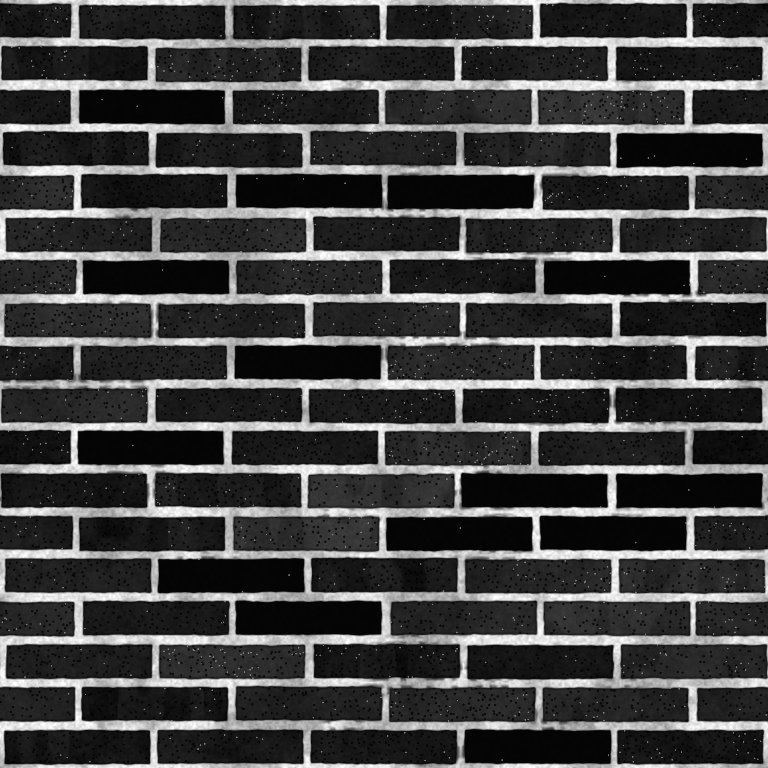
Reproduce this texture procedurally as a Shadertoy shader.

```glsl
const vec2 BRICKS = vec2(5.0, 18.0);          // repeats across and down
const vec2 JOINT = vec2(0.0105, 0.0122);      // mortar width: upright, bed
const float CORNER = 0.0018;
const float WOBBLE = 0.0013;                  // raggedness of brick edges
const float JITTER = 0.0012;                  // misplacement of each brick
const float TILT = 0.008;
const float ROW_DRIFT = 0.016;                // sideways drift, in bricks
const float BLACK_SHARE = 0.24;               // share of nearly black bricks
const float BLACK_TONE = 0.012;
const vec2 BRICK_TONE = vec2(0.065, 0.185);   // darkest and lightest ordinary brick
const float MORTAR_LIGHT = 0.92;
const float MORTAR_DARK = 0.66;
const float MORTAR_EDGE = 0.45;
const float SPECK_TONE = 0.62;
const float TAU = 6.2831853;

vec3 hash3(vec2 p) {
    vec3 q = fract(p.xyx * vec3(0.1031, 0.1030, 0.0973));
    q += dot(q, q.yxz + 33.33);
    return fract((q.xxy + q.yzz) * q.zyx);
}

// Smooth noise that wraps after a whole number of cells
float wrapNoise(vec2 uv, vec2 cells) {
    vec2 p = uv * cells, i = floor(p), f = fract(p);
    f = f * f * (3.0 - 2.0 * f);
    vec2 a = mod(i, cells), b = mod(i + 1.0, cells);
    return mix(mix(hash3(a).x, hash3(vec2(b.x, a.y)).x, f.x),
               mix(hash3(vec2(a.x, b.y)).x, hash3(b).x, f.x), f.y);
}

// Wrapping cellular noise: distance to the nearest point, and its random value
vec2 cellular(vec2 uv, float cells) {
    vec2 p = uv * cells, i = floor(p);
    vec2 nearest = vec2(9.0, 0.0);
    for (int y = -1; y <= 1; y++)
    for (int x = -1; x <= 1; x++) {
        vec2 c = i + vec2(x, y);
        vec3 r = hash3(mod(c, cells) + 17.0);
        float d = length(c + r.xy - p);
        if (d < nearest.x) nearest = vec2(d, r.z);
    }
    return nearest;
}

float clouds(vec2 uv) {
    return 0.5 * wrapNoise(uv, vec2(13.0)) + 0.3 * wrapNoise(uv, vec2(37.0))
         + 0.2 * wrapNoise(uv, vec2(91.0));
}

float roundBox(vec2 p, vec2 halfSize, float radius) {
    vec2 q = abs(p) - halfSize + radius;
    return length(max(q, 0.0)) + min(max(q.x, q.y), 0.0) - radius;
}

float mortarTone(vec2 uv, float gap, float cloud, float grain) {
    float tone = mix(MORTAR_DARK, MORTAR_LIGHT, smoothstep(0.2, 0.65, cloud));
    tone += 0.26 * (grain - 0.5);
    // Shaded lip beside the bricks, and scattered soot
    tone = mix(MORTAR_EDGE, tone, smoothstep(-0.0005, 0.0024, gap));
    float soot = smoothstep(0.64, 0.82, wrapNoise(uv + 0.37, vec2(11.0, 23.0)));
    soot *= smoothstep(0.3, 0.75, wrapNoise(uv, vec2(120.0)));
    return tone * (1.0 - 0.55 * soot * (1.0 - smoothstep(0.001, 0.006, gap)));
}

float brickTone(vec2 uv, vec2 id, float inset, float cloud, float grain) {
    vec3 look = hash3(id + 71.0), wear = hash3(id + 139.0);
    float ordinary = step(BLACK_SHARE, look.x);
    float tone = mix(BRICK_TONE.x, BRICK_TONE.y, pow(look.y, 1.4));
    // Kiln blotches, upright bands and fine grain
    tone += 0.10 * (cloud - 0.5) + 0.055 * (grain - 0.5);
    float band = smoothstep(0.48, 0.58, wrapNoise(uv + wear.xy, vec2(43.0, 12.0)));
    tone += 0.035 * band * step(0.65, wear.x);
    tone *= mix(0.6, 1.0, smoothstep(0.0, 0.004, inset));
    // Dark pits
    vec2 pit = cellular(uv + 0.31, 150.0);
    float pitted = 1.0 - smoothstep(0.12, 0.34, pit.x);
    tone *= 1.0 - 0.75 * pitted * step(0.72 - 0.35 * wear.y, pit.y);
    tone = mix(BLACK_TONE + 0.012 * grain, tone, ordinary);
    // Pale specks, gathered in patches on the worn bricks
    vec2 speck = cellular(uv, 190.0);
    float patchy = smoothstep(0.35, 0.75, wrapNoise(uv, vec2(31.0, 47.0)));
    float density = 0.008 + 0.24 * wear.z * wear.z * patchy * ordinary;
    float dot1 = 1.0 - smoothstep(0.10, 0.30, speck.x);
    return mix(tone, SPECK_TONE, 0.75 * dot1 * step(1.0 - density, speck.y));
}

void mainImage(out vec4 fragColor, in vec2 fragCoord) {
    vec2 uv = fragCoord / iResolution.xy;

    // Running bond: alternate rows move by half a brick
    float row = floor(uv.y * BRICKS.y);
    float shift = 0.5 * mod(row, 2.0) + ROW_DRIFT * sin(TAU * row / BRICKS.y * 2.0);
    vec2 grid = uv * BRICKS - vec2(shift, 0.0);
    vec2 id = mod(floor(grid), BRICKS);
    vec2 p = (fract(grid) - 0.5) / BRICKS;

    // Each brick sits slightly off, with ragged edges
    vec3 place = hash3(id + 5.0) - 0.5;
    p -= 2.0 * JITTER * place.xy;
    p.y += TILT * place.z * p.x;
    float ragged = 0.6 * wrapNoise(uv, vec2(60.0)) + 0.4 * wrapNoise(uv, vec2(170.0)) - 0.5;
    float d = roundBox(p, 0.5 * (1.0 / BRICKS - JOINT), CORNER) + 2.0 * WOBBLE * ragged;

    float cloud = clouds(uv);
    float grain = 0.5 * wrapNoise(uv, vec2(210.0)) + 0.5 * wrapNoise(uv, vec2(390.0));
    float soft = max(0.0007, 0.75 / iResolution.y);
    float tone = mix(brickTone(uv, id, -d, cloud, grain),
                     mortarTone(uv, d, cloud, grain), smoothstep(-soft, soft, d));
    fragColor = vec4(vec3(clamp(tone, 0.0, 1.0)), 1.0);
}
```
